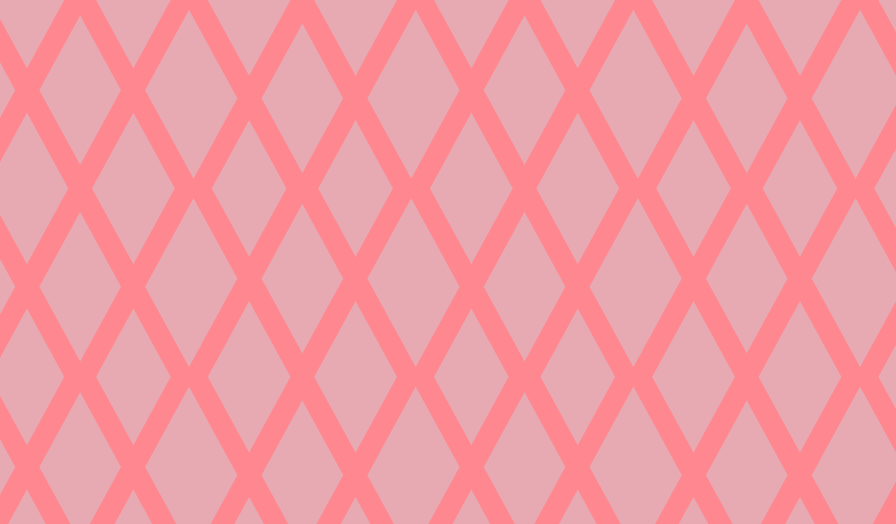
This pattern is drawn by a Shadertoy shader. Its source:

```glsl
#define COLUMNS 16.13      // half-diamond columns across the canvas
#define ROW_STEP 1.696     // row spacing, in column steps
#define SLOPE 1.83         // steepness of the diamond sides
#define LEFT_MARGIN 0.443  // position of the first column
#define NUDGE vec2(0.042, 0.0735)
#define FIELD_COLOR vec3(0.906, 0.667, 0.698)
#define BAND_COLOR vec3(0.996, 0.529, 0.565)

const float QUARTER_PI = 0.785398;

// Signed distance to a diamond with separate half-widths along each diagonal
float diamondDistance(vec2 p, vec2 halfSize) {
    vec2 diagonal = vec2(p.x + p.y / SLOPE, p.x - p.y / SLOPE);
    vec2 edge = abs(diagonal) - halfSize;
    return max(edge.x, edge.y) * SLOPE / length(vec2(1.0, SLOPE));
}

// Diamond at a grid site; sizes and offsets cycle over eight columns
float siteDistance(vec2 p, vec2 site) {
    float phase = (site.x + 2.0 * site.y - 3.0) * QUARTER_PI;
    float wave = sin(phase);
    bool oddRow = mod(site.y, 2.0) > 0.5;

    vec2 center = site * vec2(1.0, ROW_STEP);
    vec2 halfSize;
    if (oddRow) {
        center.y -= NUDGE.y * cos(phase);
        halfSize = 0.735 + 0.0955 * abs(wave) + 0.0405 * wave * vec2(1.0, -1.0);
    } else {
        center.x += NUDGE.x * sin(2.0 * phase);
        halfSize = vec2(0.7085 + 0.0516 * wave);
    }
    return diamondDistance(p - center, halfSize);
}

void mainImage(out vec4 fragColor, in vec2 fragCoord) {
    // Column units, measured from the top left
    float pixel = COLUMNS / iResolution.x;
    vec2 p = vec2(fragCoord.x, iResolution.y - fragCoord.y) * pixel;
    p.x -= LEFT_MARGIN;

    // Nearest diamond among the staggered neighbour sites
    vec2 nearestSite = floor(p / vec2(1.0, ROW_STEP) + 0.5);
    float d = 1e3;
    for (int y = -1; y <= 1; y++) {
        for (int x = -1; x <= 1; x++) {
            vec2 site = nearestSite + vec2(x, y);
            if (mod(site.x + site.y, 2.0) < 0.5) {
                d = min(d, siteDistance(p, site));
            }
        }
    }

    // Smooth edge between field and bands
    float band = smoothstep(-0.6 * pixel, 0.6 * pixel, d);
    fragColor = vec4(mix(FIELD_COLOR, BAND_COLOR, band), 1.0);
}
```
